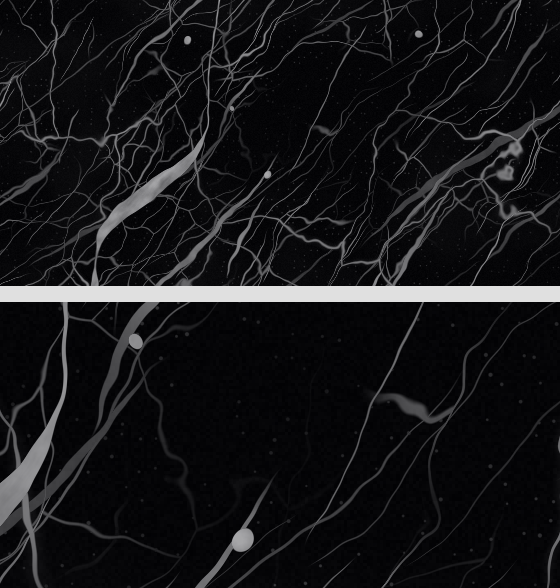
Top, the full canvas; bottom, a detail of the centre.
Reproduce this texture procedurally as a WebGL 1 fragment shader.

```glsl
precision highp float;
// Black marble with a crackle of fine grey veins, slanted streaks and one broad pale vein.
uniform vec2 u_resolution;

const vec3 BLACK_STONE = vec3(0.017, 0.017, 0.025);
const vec3 PALE_VEIN = vec3(0.65, 0.65, 0.66);
const float GRAIN_ANGLE = 0.86;     // main slant of the veins, radians
const float WARP_AMOUNT = 0.34;     // how far the cracks wander
const float COARSE_CRACKS = 2.1;    // cells per canvas height
const float MEDIUM_CRACKS = 4.2;
const float FINE_CRACKS = 8.5;
const float SPECK_CELLS = 52.0;
const float BLOB_CELLS = 4.0;

vec2 hash2(vec2 p) {
  vec3 q = fract(p.xyx * vec3(0.1031, 0.1030, 0.0973));
  q += dot(q, q.yzx + 33.33);
  return fract((q.xx + q.yz) * q.zy);
}

float noise(vec2 p) {
  vec2 i = floor(p), f = fract(p);
  f = f * f * (3.0 - 2.0 * f);
  return mix(mix(hash2(i).x, hash2(i + vec2(1.0, 0.0)).x, f.x),
             mix(hash2(i + vec2(0.0, 1.0)).x, hash2(i + 1.0).x, f.x), f.y);
}

float fbm(vec2 p) {
  float sum = 0.0, amp = 0.5;
  for (int i = 0; i < 5; i++) {
    sum += amp * noise(p);
    p = mat2(1.6, 1.2, -1.2, 1.6) * p + 7.3;
    amp *= 0.5;
  }
  return sum;
}

// Soft-edged line: bright core, about one pixel of smoothing
float line(float d, float halfWidth) {
  float soft = 0.8 / u_resolution.y;
  return 1.0 - smoothstep(max(halfWidth - soft, 0.0), halfWidth + soft, d);
}

// Distance to the borders of a Voronoi pattern
float crackDistance(vec2 p, float cells) {
  p *= cells;
  vec2 cell = floor(p), f = fract(p), nearest = vec2(8.0);
  for (int y = -1; y <= 1; y++)
    for (int x = -1; x <= 1; x++) {
      vec2 o = vec2(float(x), float(y));
      vec2 r = o + hash2(cell + o) - f;
      if (dot(r, r) < dot(nearest, nearest)) nearest = r;
    }
  float d = 8.0;
  for (int y = -2; y <= 2; y++)
    for (int x = -2; x <= 2; x++) {
      vec2 o = vec2(float(x), float(y));
      vec2 r = o + hash2(cell + o) - f, side = r - nearest;
      if (dot(side, side) > 0.0001)
        d = min(d, dot(0.5 * (r + nearest), normalize(side)));
    }
  return d / cells;
}

// Tapered strokes along x, one per cell, with a few much thicker ones
float streaks(vec2 p, vec2 size, float maxWidth, float seed) {
  vec2 cell = floor(p / size);
  float v = 0.0;
  for (int y = -1; y <= 1; y++)
    for (int x = -1; x <= 1; x++) {
      vec2 id = cell + vec2(float(x), float(y));
      vec2 h = hash2(id + seed), k = hash2(id + seed + 51.7);
      vec2 r = p - (id + h) * size;
      r.y -= r.x * (k.x - 0.5) * 0.55;
      float t = r.x / (size.x * mix(0.3, 0.75, k.y));
      float taper = max(1.0 - t * t, 0.0);
      float w = maxWidth * (0.13 + h.x * h.x * h.x) * taper;
      v = max(v, line(abs(r.y), w) * smoothstep(0.0, 0.3, taper) * mix(0.35, 1.0, k.x));
    }
  return v;
}

// Scattered round spots; rarity is the share of empty cells
float spots(vec2 p, float cells, float rarity, float radius) {
  vec2 id = floor(p * cells), h = hash2(id + 9.0), k = hash2(id + 77.0);
  float d = length(fract(p * cells) - mix(vec2(0.25), vec2(0.75), h)) / cells;
  return step(rarity, k.x) * line(d, radius * mix(0.5, 1.0, k.y));
}

// Broad vein that swells in the middle, narrowing to a thread at both ends
float broadVein(vec2 p) {
  float bend = smoothstep(0.15, 0.6, p.y);
  float slope = 0.07 + 3.2 * bend * (1.0 - bend);
  float d = abs(p.x - 0.33 - 0.36 * bend - 0.07 * p.y) / sqrt(1.0 + slope * slope);
  float swell = smoothstep(0.1, 0.3, p.y) * (1.0 - smoothstep(0.4, 0.57, p.y));
  float foot = 1.0 - smoothstep(0.0, 0.08, p.y);
  return line(d, 0.0025 + 0.032 * swell + 0.014 * foot);
}

void main() {
  vec2 p = gl_FragCoord.xy / u_resolution.y;
  vec2 warp = vec2(fbm(p * 2.6 + 3.0), fbm(p * 2.6 + 41.0)) - 0.48;
  float c = cos(GRAIN_ANGLE), s = sin(GRAIN_ANGLE);
  mat2 toGrain = mat2(c, -s, s, c);
  vec2 cracked = toGrain * (p + WARP_AMOUNT * warp) * vec2(0.65, 1.0);
  vec2 slanted = toGrain * (p + 0.16 * warp);
  float patches = noise(p * 3.1 + 12.0), fade = noise(p * 7.0 + 30.0);
  float mottle = fbm(p * 28.0);

  // Crack networks, fading in and out along their length
  float coarse = crackDistance(cracked, COARSE_CRACKS);
  float v = line(coarse, 0.0012 + 0.0028 * fade * fade) * mix(0.4, 0.85, fade);
  v = max(v, 0.12 * (1.0 - smoothstep(0.0, 0.012, coarse)) * fade);
  v = max(v, line(crackDistance(cracked + 5.3, MEDIUM_CRACKS), 0.0016)
             * 0.6 * smoothstep(0.3, 0.75, fade));
  v = max(v, line(crackDistance(cracked + 9.1, FINE_CRACKS), 0.0011)
             * 0.5 * smoothstep(0.45, 0.8, patches));

  // Slanted streaks and the broad vein
  v = max(v, streaks(slanted, vec2(0.75, 0.24), 0.017, 3.0) * mix(0.7, 1.1, mottle));
  v = max(v, streaks(slanted, vec2(0.36, 0.11), 0.007, 23.0) * mix(0.4, 0.9, fade));
  float fibres = fbm(slanted * vec2(9.0, 55.0));
  v = max(v, broadVein(p + 0.1 * warp) * (0.5 + 0.35 * fibres + 0.3 * mottle));

  // Pale blobs and dust
  v = max(v, spots(p + 0.12 * warp, BLOB_CELLS, 0.72, 0.015) * (0.6 + 0.5 * mottle));
  v = max(v, spots(p, SPECK_CELLS, 0.8, 0.0024) * mix(0.1, 0.35, fade));

  // Cloudy stone with faint grain
  float cloud = 0.022 * smoothstep(0.4, 0.8, fbm(p * 4.0 + 60.0));
  float grain = 0.02 * (hash2(floor(p * 262.0)).x - 0.5);
  vec3 stone = BLACK_STONE + cloud + grain;
  gl_FragColor = vec4(mix(stone, PALE_VEIN, clamp(v, 0.0, 1.0)), 1.0);
}
```
